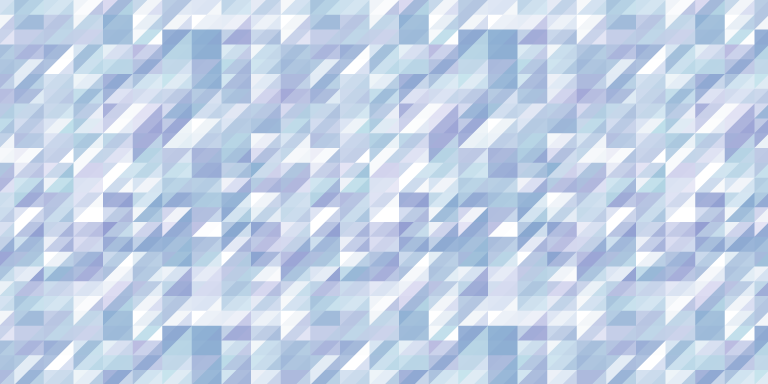
Give the GLSL for this background, as a Shadertoy shader.

```glsl
// Pale blue mosaic of triangles and slanted strips on a square lattice.
// Three layers of random tones share the lattice lines; their weighted sum
// picks a colour from a blue-to-white ramp. The pattern repeats every 10 cells.

float hash(vec2 id, vec2 period, float seed) {
    uvec2 q = uvec2(mod(id, period)) + uvec2(uint(seed) * 37u, uint(seed) * 91u);
    uint n = q.x * 1597334677u ^ q.y * 3812015801u;
    n = (n ^ (n >> 15)) * 2246822519u;
    n = (n ^ (n >> 13)) * 3266489917u;
    n ^= n >> 16;
    return float(n & 65535u) / 65535.0;
}

// Piecewise linear ramp, darkest to lightest
vec3 toneRamp(float t) {
    vec3 c = vec3(0.56, 0.64, 0.82);
    c = mix(c, vec3(0.59, 0.67, 0.835), clamp((t - 0.10) / 0.08, 0.0, 1.0));
    c = mix(c, vec3(0.68, 0.75, 0.87), clamp((t - 0.18) / 0.17, 0.0, 1.0));
    c = mix(c, vec3(0.76, 0.83, 0.91), clamp((t - 0.35) / 0.14, 0.0, 1.0));
    c = mix(c, vec3(0.85, 0.89, 0.95), clamp((t - 0.49) / 0.13, 0.0, 1.0));
    c = mix(c, vec3(0.96, 0.97, 0.98), clamp((t - 0.62) / 0.15, 0.0, 1.0));
    return mix(c, vec3(1.0), clamp((t - 0.77) / 0.06, 0.0, 1.0));
}

vec3 mosaic(vec2 p) {
    float diagonal = p.x - p.y;
    float column = floor(p.x);

    // Squares, moved by half a cell in some columns, most split into triangles
    float shift = 0.5 * step(0.5, hash(vec2(column, 0.0), vec2(10.0), 1.0));
    vec2 q = p + vec2(0.0, shift);
    vec2 square = floor(q);
    vec2 f = fract(q);
    float isSplit = step(0.25, hash(square, vec2(10.0), 2.0));
    float side = step(f.y, f.x) * isSplit;
    float triangleTone = hash(square, vec2(10.0), 3.0 + side);

    // Slanted strips, half a cell high
    vec2 strip = vec2(floor(diagonal), floor(2.0 * p.y));
    float stripTone = hash(strip, vec2(10.0, 20.0), 5.0);

    // Narrow diagonal bands, cut off at the column edges
    vec2 band = vec2(column, floor(2.0 * diagonal));
    float bandTone = hash(band, vec2(10.0, 20.0), 6.0);

    // Each square favours either the strips or the bands
    float favour = mix(0.16, 0.39, step(0.5, hash(square, vec2(10.0), 7.0)));
    float tone = 0.45 * triangleTone + favour * stripTone + (0.55 - favour) * bandTone;

    // Shift of hue between violet and cyan, fading towards white
    float hue = 0.6 * hash(square, vec2(10.0), 8.0 + side)
              + 0.4 * hash(strip, vec2(10.0, 20.0), 10.0) - 0.5;
    float fade = 1.0 - smoothstep(0.55, 0.8, tone);
    return toneRamp(tone) + hue * fade * vec3(-0.08, 0.06, -0.01);
}

void mainImage(out vec4 fragColor, in vec2 fragCoord) {
    // Average a grid of samples for smooth edges
    vec3 sum = vec3(0.0);
    for (int j = 0; j < 4; j++) {
        for (int i = 0; i < 4; i++) {
            vec2 jitter = (vec2(i, j) + 0.5) / 4.0 - 0.5;
            vec2 uv = (fragCoord + jitter) / iResolution.y;
            sum += mosaic(uv * 12.97 + vec2(0.52, 0.03));
        }
    }
    fragColor = vec4(clamp(sum / 16.0, 0.0, 1.0), 1.0);
}
```
